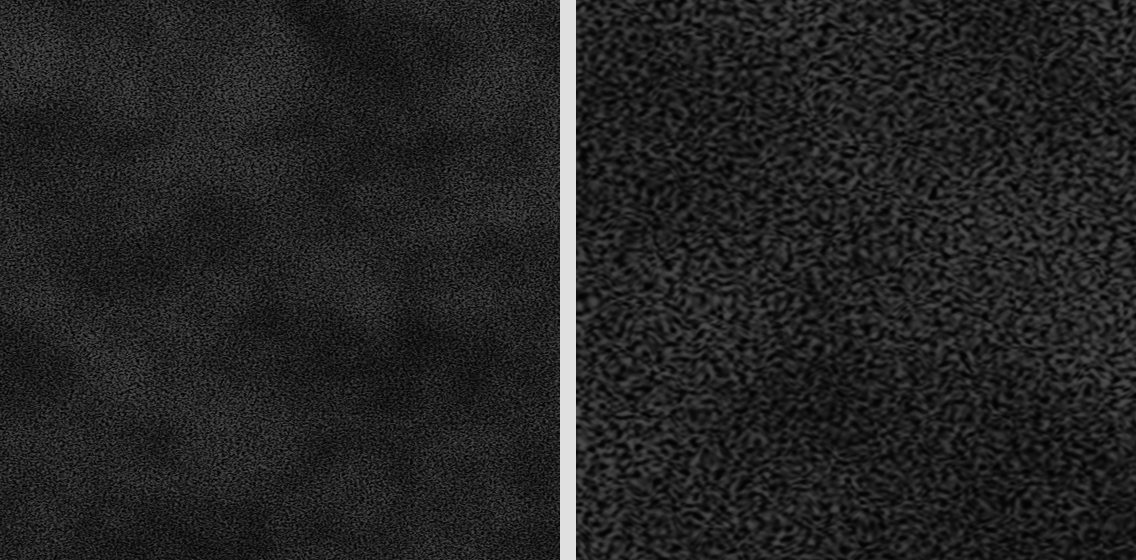
Left, the full canvas; right, a detail of the centre.
This texture is drawn by a Shadertoy shader. Its source:

```glsl
// Black suede: short, wavy, mostly horizontal nap under soft cloudy mottling.
// The nap is two crossing layers of stretched gradient noise, gently warped;
// the mottling is fractal value noise that shifts both tone and contrast.

float hash(vec2 cell) {
    uvec2 q = uvec2(ivec2(cell) + 32768) * uvec2(1597u, 3812u);
    uint n = (q.x ^ (q.y * 2531u)) * 747796u;
    n = (n ^ (n >> 15)) * 277803u;
    n = (n ^ (n >> 13)) * 912931u;
    return float((n ^ (n >> 16)) & 65535u) / 65535.0;
}

vec2 fade(vec2 f) {
    return f * f * f * (f * (f * 6.0 - 15.0) + 10.0);
}

float valueNoise(vec2 p) {
    vec2 i = floor(p);
    vec2 u = fade(p - i);
    float low = mix(hash(i), hash(i + vec2(1, 0)), u.x);
    float high = mix(hash(i + vec2(0, 1)), hash(i + vec2(1, 1)), u.x);
    return mix(low, high, u.y);
}

// Dot product of a random unit slope at a lattice corner with the offset to it
float cornerSlope(vec2 cell, vec2 offset) {
    float angle = 6.2832 * hash(cell);
    return dot(vec2(cos(angle), sin(angle)), offset);
}

float gradientNoise(vec2 p) {
    vec2 i = floor(p);
    vec2 f = p - i;
    vec2 u = fade(f);
    vec2 right = vec2(1, 0), up = vec2(0, 1);
    float low = mix(cornerSlope(i, f), cornerSlope(i + right, f - right), u.x);
    float high = mix(cornerSlope(i + up, f - up), cornerSlope(i + 1.0, f - 1.0), u.x);
    return mix(low, high, u.y);
}

// Fractal clouds, centred on zero
float clouds(vec2 p) {
    float sum = 0.0, weight = 0.5;
    for (int octave = 0; octave < 5; octave++) {
        sum += weight * (valueNoise(p) - 0.5);
        p = mat2(1.6, 1.2, -1.2, 1.6) * p + 7.3;
        weight *= 0.68;
    }
    return sum;
}

mat2 rotation(float angle) {
    return mat2(cos(angle), sin(angle), -sin(angle), cos(angle));
}

// Short fibres leaning both ways, bent a little so that the tufts waver
float nap(vec2 uv) {
    vec2 bend = vec2(valueNoise(uv * 75.0 + 11.0), valueNoise(uv * 75.0 + 83.0)) - 0.5;
    vec2 p = uv + bend * vec2(0.003, 0.004);
    float rising = gradientNoise(rotation(-0.45) * p * vec2(185, 305));
    float falling = gradientNoise(rotation(0.4) * p * vec2(185, 305) + 31.0);
    return rising + falling;
}

void mainImage(out vec4 fragColor, in vec2 fragCoord) {
    vec2 uv = fragCoord / min(iResolution.x, iResolution.y);

    // Soft worn patches, slightly wider than tall
    float mottling = clouds(uv * vec2(4.4, 5.4) + 5.1);

    // Lighter patches show the nap a little more strongly
    float contrast = 0.212 * (1.0 + 0.8 * mottling);
    float tone = 0.134 + 0.14 * mottling + contrast * nap(uv);

    // Deep shadows and bright tips level off gently
    tone = 0.014 + 0.28 * smoothstep(-0.06, 0.37, tone);
    fragColor = vec4(vec3(tone), 1.0);
}
```
